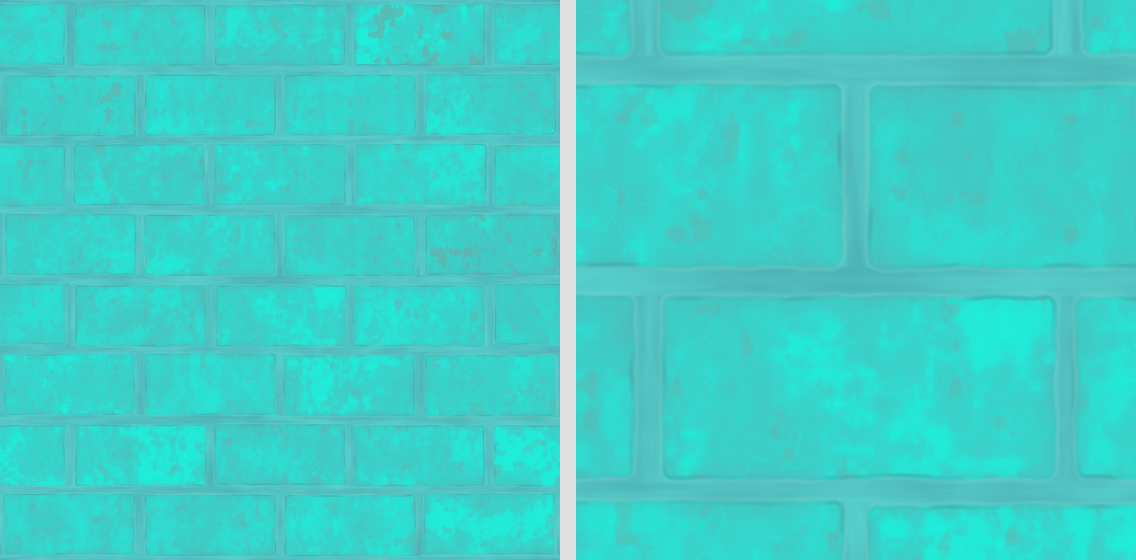
Left, the full canvas; right, a detail of the centre.
This texture is drawn by a three.js fragment shader. Its source:

```glsl
// Painted turquoise brick wall in running bond, four bricks across and eight down.
// Each brick is a rounded box with its own tone; periodic noise adds mottling,
// glossy patches, veins, flecks and streaked joints, so the wall tiles seamlessly.

#define GRID vec2(4.0, 8.0)
#define JOINT 0.0165
#define CORNER 0.006
#define SOFT 0.0012
#define WOBBLE 0.0035
#define BRICK_DULL vec3(0.285, 0.755, 0.745)
#define BRICK_BRIGHT vec3(0.135, 0.915, 0.845)
#define JOINT_DARK vec3(0.300, 0.700, 0.715)
#define JOINT_LIGHT vec3(0.335, 0.805, 0.795)
#define RIM_PALE vec3(0.430, 0.800, 0.775)
#define RIM_DARK vec3(0.270, 0.650, 0.665)
#define FLECK vec3(0.440, 0.660, 0.650)

varying vec2 vUv;

float hash(vec2 p) {
  vec3 q = fract(vec3(p.xyx) * 0.1031);
  q += dot(q, q.yzx + 33.33);
  return fract((q.x + q.y) * q.z);
}

// Value noise that wraps after freq cells.
float noise(vec2 uv, vec2 freq) {
  vec2 x = uv * freq;
  vec2 i = floor(x);
  vec2 f = x - i;
  f = f * f * (3.0 - 2.0 * f);
  vec2 a = floor(mod(i + 0.5, freq));
  vec2 b = floor(mod(i + 1.5, freq));
  return mix(mix(hash(a), hash(vec2(b.x, a.y)), f.x),
             mix(hash(vec2(a.x, b.y)), hash(b), f.x), f.y);
}

float fbm(vec2 uv, vec2 freq) {
  float sum = 0.0;
  float gain = 0.5;
  for (int k = 0; k < 4; k++) {
    sum += gain * noise(uv, freq);
    freq *= 2.0;
    gain *= 0.5;
  }
  return sum / 0.9375;
}

float roundBox(vec2 p, vec2 halfSize, float r) {
  vec2 q = abs(p) - halfSize + r;
  return length(max(q, 0.0)) + min(max(q.x, q.y), 0.0) - r;
}

// Thin meandering lines along the middle level of the noise.
float veins(vec2 uv, vec2 freq, float width) {
  return 1.0 - smoothstep(0.0, width, abs(fbm(uv, freq) - 0.5));
}

vec3 brickColor(vec2 uv, vec2 id, float d) {
  float tone = hash(id + 17.0);
  float gloss = hash(id + 41.0);
  float mottle = fbm(uv, vec2(14.0, 16.0)) - 0.5;
  float streak = fbm(uv + 0.37, vec2(70.0, 26.0)) - 0.5;
  float grain = fbm(uv + 0.61, vec2(110.0)) - 0.5;

  // Base tone, then bright patches that are stronger on glossy bricks.
  float t = 0.30 + 0.26 * tone + 0.55 * mottle + 0.42 * streak + 0.34 * grain;
  float patches = smoothstep(0.02, 0.22, mottle + 0.5 * grain + 0.35 * streak);
  t += patches * (0.08 + 0.42 * gloss * gloss);
  t -= 0.20 * smoothstep(-0.014, 0.0, d);

  // Fine relief in the paint.
  float area = smoothstep(0.40, 0.62, noise(uv, vec2(11.0, 13.0)));
  t += 0.20 * area * veins(uv + 0.13, vec2(34.0, 26.0), 0.022);
  t -= 0.16 * (1.0 - area) * veins(uv + 0.71, vec2(30.0, 18.0), 0.016);
  vec3 color = mix(BRICK_DULL, BRICK_BRIGHT, clamp(t, -0.15, 1.1));

  // Worn flecks, dense on a few bricks only.
  float worn = smoothstep(0.80, 0.95, hash(id + 73.0));
  float fleck = smoothstep(0.66, 0.76, fbm(uv + 0.29, vec2(60.0, 44.0)) + 0.09 * worn);
  return mix(color, FLECK, fleck * (0.35 + 0.35 * worn));
}

vec3 jointColor(vec2 uv, float lying) {
  float across = fbm(uv, vec2(14.0, 130.0));
  float upright = fbm(uv, vec2(130.0, 14.0));
  float streak = mix(upright, across, lying) - 0.5;
  float cloud = fbm(uv + 0.47, vec2(28.0)) - 0.5;
  float t = 0.58 + 1.3 * streak + 0.7 * cloud;
  return mix(JOINT_DARK, JOINT_LIGHT, clamp(t, 0.0, 1.15));
}

void main() {
  // Running bond: every second row moves by half a brick.
  vec2 cell = vUv * GRID;
  float row = floor(cell.y);
  cell.x += 0.5 * mod(row, 2.0);
  vec2 id = vec2(floor(mod(floor(cell.x) + 0.5, GRID.x)), row);
  vec2 local = (fract(cell) - 0.5) / GRID;
  vec2 halfSize = 0.5 / GRID - 0.5 * JOINT;
  local += 0.004 * (vec2(hash(id + 5.0), hash(id + 9.0)) - 0.5);

  float rough = fbm(vUv, vec2(48.0)) - 0.5;
  float d = roundBox(local, halfSize, CORNER) + WOBBLE * rough;
  float lying = smoothstep(-SOFT, SOFT, abs(local.y) - halfSize.y);
  float cover = 1.0 - smoothstep(-SOFT, SOFT, d);
  vec3 color = mix(jointColor(vUv, lying), brickColor(vUv, id, d), cover);

  // Broken rim: a pale lip outside and a thin dark crease inside.
  float chips = noise(vUv, vec2(45.0));
  float lip = 1.0 - smoothstep(0.0, 0.0020, abs(d - 0.0012));
  float crease = 1.0 - smoothstep(0.0, 0.0022, abs(d + 0.0012));
  color = mix(color, RIM_PALE, lip * (0.15 + 0.45 * chips));
  color = mix(color, RIM_DARK, crease * (0.10 + 0.55 * smoothstep(0.35, 0.9, 1.0 - chips)));

  gl_FragColor = vec4(color, 1.0);
}
```
